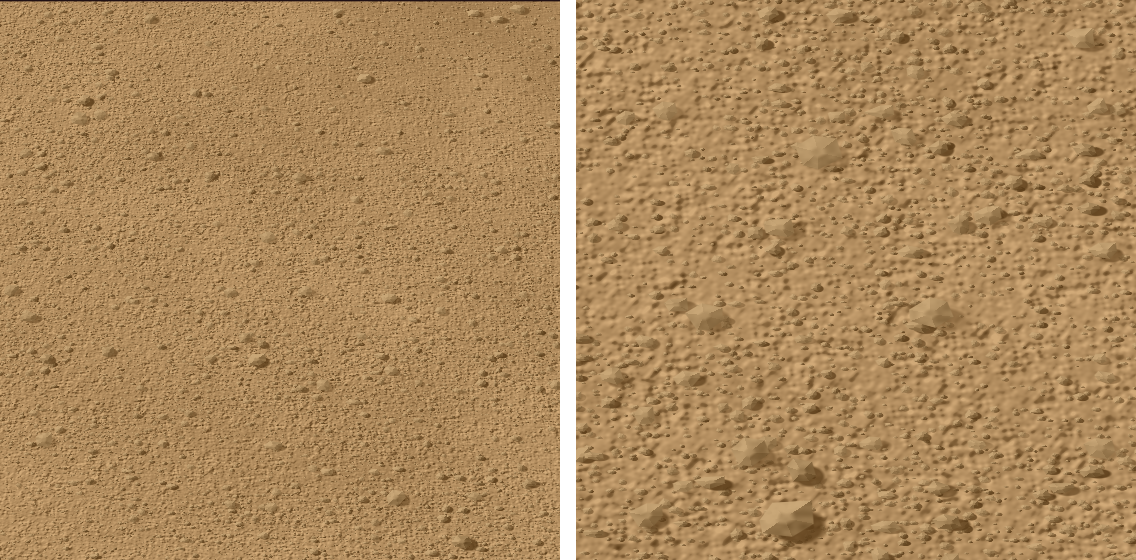
Left: the whole. Right: its middle third, enlarged.
Write a three.js fragment shader that draws this texture.

```glsl
// Stony desert ground seen at a slant: coarse sand with scattered angular rocks.
// Sand is noise relief lit from the upper left; rocks are faceted polygons with
// crisp shadows, laid in jittered grids from single grains up to large stones.

varying vec2 vUv;

const vec3 SHADOW = vec3(0.43, 0.305, 0.155);
const vec3 SUNLIT = vec3(0.755, 0.605, 0.418);
const vec3 ROCK_TINT = vec3(0.965, 0.99, 1.0);
const vec3 TOP_EDGE = vec3(0.12, 0.06, 0.07);
const vec2 TO_LIGHT = vec2(-0.75, 0.66);
const mat2 OBLIQUE = mat2(0.82, 0.57, -0.57, 0.82);
const float TAU = 6.28319;

float hash(vec2 p) {
  return fract(sin(dot(p, vec2(127.1, 311.7))) * 43758.5453);
}

float noise(vec2 p) {
  vec2 i = floor(p);
  vec2 f = fract(p);
  f = f * f * (3.0 - 2.0 * f);
  float low = mix(hash(i), hash(i + vec2(1.0, 0.0)), f.x);
  float high = mix(hash(i + vec2(0.0, 1.0)), hash(i + vec2(1.0, 1.0)), f.x);
  return mix(low, high, f.y);
}

vec3 groundColour(float tone) {
  return mix(SHADOW, SUNLIT, clamp(tone, -0.5, 1.2));
}

// Slope of a noise height field towards the light, on a turned lattice
float relief(vec2 p, vec2 cells) {
  vec2 q = OBLIQUE * (p * cells);
  return noise(q) - noise(q + OBLIQUE * TO_LIGHT * 0.8);
}

// Mostly even sand with sparse dark pits on the slopes facing away
float sandTone(vec2 p, float roughness) {
  float slope = 0.36 * relief(p, vec2(105.0, 160.0))
              + 0.52 * relief(p + 7.7, vec2(190.0, 270.0))
              + 0.5 * relief(p + 3.1, vec2(300.0, 390.0));
  slope *= roughness * mix(0.45, 1.3, noise(p * vec2(55.0, 80.0)));
  float pits = smoothstep(0.12, 0.34, -slope);
  float patches = noise(p * vec2(4.0, 7.0)) + 0.6 * noise(p * vec2(13.0, 21.0));
  return 0.81 + 0.14 * (patches - 0.8) + 0.95 * slope - 0.24 * pits;
}

// Convex rock in unit space: x is the outline distance (1 at the rim),
// y is the light on the nearest side facet
vec2 facetedRock(vec2 d, vec2 id) {
  vec2 rock = vec2(-1.0, 0.0);
  for (int k = 0; k < 6; k++) {
    float side = float(k);
    float angle = TAU * (side + 0.6 * hash(id + side * 1.7)) / 6.0;
    vec2 normal = vec2(cos(angle), sin(angle));
    float reach = dot(d, normal) / mix(0.62, 1.0, hash(id + side * 2.3 + 9.0));
    if (reach > rock.x) rock = vec2(reach, dot(normal, TO_LIGHT));
  }
  return rock;
}

// One jittered grid of rocks over the colour below
vec3 addRocks(vec3 colour, vec2 p, float cells, float density, vec2 radii, float seed) {
  vec2 q = p * cells;
  vec2 home = floor(q);
  for (int y = -1; y <= 1; y++) {
    for (int x = -1; x <= 1; x++) {
      vec2 cell = home + vec2(float(x), float(y));
      vec2 id = cell + seed;
      float cluster = 0.3 + 1.4 * noise(cell / cells * vec2(6.0, 13.0) + 4.0);
      if (hash(id) > density * cluster) continue;

      vec2 jitter = vec2(hash(id + 11.3), hash(id + 23.9)) - 0.5;
      float size = hash(id + 37.1);
      float radius = mix(radii.x, radii.y, size * size);
      float flatness = mix(0.42, 0.85, hash(id + 41.7));
      vec2 offset = q - cell - 0.5 - 0.75 * jitter;
      vec2 d = offset / (radius * vec2(1.0, flatness));
      if (dot(d, d) > 6.0) continue;

      // Cast shadow to the lower right
      float strength = mix(0.3, 1.0, hash(id + 53.3));
      float shade = 1.0 - smoothstep(0.75, 1.05, length((d - vec2(0.5, -0.35)) / vec2(0.95, 0.8)));
      colour = mix(colour, groundColour(-0.25), shade * strength * 0.9);

      // Side facets around a paler, flatter top
      vec2 rock = facetedRock(d, id);
      float side = smoothstep(0.15, 0.45, rock.x);
      float light = mix(0.25, rock.y, side);
      float grit = noise(q * vec2(170.0, 230.0) / cells + seed) - 0.5;
      float tone = mix(0.88, 0.5, strength * hash(id + 61.9));
      tone += light * mix(0.2, 0.6, strength) + 0.36 * grit;
      float soft = min(0.0008 * cells / radius, 0.4);
      float cover = 1.0 - smoothstep(1.0 - soft, 1.0 + soft, rock.x);
      colour = mix(colour, groundColour(tone) * ROCK_TINT, cover * 0.95);
    }
  }
  return colour;
}

void main() {
  // Mild perspective: features shrink towards the top
  vec2 p = vec2((vUv.x - 0.5) * (1.0 + 0.4 * vUv.y), vUv.y * (1.0 + 0.2 * vUv.y));
  p += vec2(2.0, 1.0);

  // Smoother, duller sand in the far right corner
  float far = smoothstep(0.65, 1.0, vUv.y) * smoothstep(0.2, 1.0, vUv.x);
  vec3 colour = groundColour(sandTone(p, 1.0 - 0.45 * far) - 0.12 * far);

  // Grains, pebbles, stones and a few large rocks
  colour = addRocks(colour, p, 140.0, 0.42 - 0.2 * far, vec2(0.2, 0.46), 29.0);
  colour = addRocks(colour, p, 80.0, 0.46 - 0.2 * far, vec2(0.18, 0.46), 5.0);
  colour = addRocks(colour, p, 38.0, 0.46 - 0.15 * far, vec2(0.15, 0.44), 71.0);
  colour = addRocks(colour, p, 16.0, 0.36, vec2(0.15, 0.36), 137.0);

  // Thin dark border along the top
  colour = mix(colour, TOP_EDGE, smoothstep(0.9965, 0.9985, vUv.y));
  gl_FragColor = vec4(colour, 1.0);
}
```
